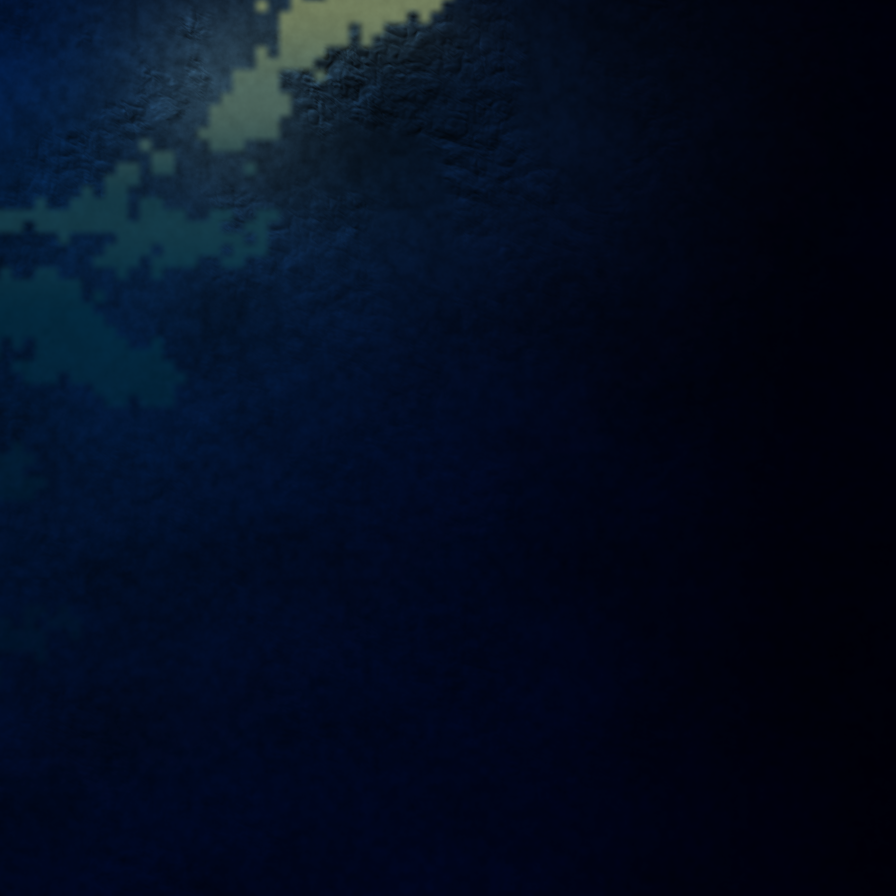
Write a Shadertoy shader that draws this background.

```glsl
// Dark navy weathered surface lit from the upper left, with ragged blocky patches.
// Soft elliptical glows build the light, ridged noise embosses the creases,
// and capsule distances sampled on a coarse grid cut out the stepped patches.

const float GRID_CELLS = 77.0;

float hash(vec2 p) {
    vec3 q = fract(vec3(p.xyx) * 0.1031);
    q += dot(q, q.yzx + 33.33);
    return fract((q.x + q.y) * q.z);
}

float valueNoise(vec2 p) {
    vec2 i = floor(p), f = fract(p);
    f = f * f * (3.0 - 2.0 * f);
    return mix(mix(hash(i), hash(i + vec2(1, 0)), f.x),
               mix(hash(i + vec2(0, 1)), hash(i + vec2(1, 1)), f.x), f.y);
}

float fbm(vec2 p) {
    float sum = 0.0, amp = 0.5;
    for (int i = 0; i < 5; i++) {
        sum += amp * valueNoise(p);
        p = mat2(1.6, 1.2, -1.2, 1.6) * p + 17.0;
        amp *= 0.5;
    }
    return sum;
}

// Height of creased paper: sharp valleys of warped noise
float creaseHeight(vec2 p) {
    p += 0.04 * vec2(fbm(p * 9.0), fbm(p * 9.0 + 40.0));
    float height = 0.0, amp = 0.5;
    vec2 q = mat2(0.9, 0.44, -0.44, 0.9) * p * vec2(24.0, 36.0);
    for (int i = 0; i < 4; i++) {
        height += amp * abs(2.0 * valueNoise(q) - 1.0);
        q = mat2(1.6, 1.2, -1.2, 1.6) * q + 9.0;
        amp *= 0.55;
    }
    return height;
}

float glow(vec2 p, vec2 center, vec2 radii) {
    vec2 d = (p - center) / radii;
    return exp(-dot(d, d));
}

float capsule(vec2 p, vec2 a, vec2 b, float radius) {
    vec2 ab = b - a;
    float t = clamp(dot(p - a, ab) / dot(ab, ab), 0.0, 1.0);
    return length(p - a - ab * t) - radius;
}

// One grid cell is either inside (1) or outside (0) the patches
float patchCell(vec2 cell) {
    vec2 p = (cell + 0.5) / GRID_CELLS;
    float d = capsule(p, vec2(0.255, 0.85), vec2(0.30, 0.92), 0.027);
    d = min(d, capsule(p, vec2(0.29, 0.92), vec2(0.37, 0.975), 0.036));
    d = min(d, capsule(p, vec2(0.37, 0.985), vec2(0.48, 1.02), 0.032));
    d = min(d, capsule(p, vec2(0.15, 0.735), vec2(0.275, 0.73), 0.031));
    d = min(d, capsule(p, vec2(0.00, 0.755), vec2(0.13, 0.763), 0.012));
    d = min(d, capsule(p, vec2(0.15, 0.812), vec2(0.18, 0.825), 0.009));
    d = min(d, capsule(p, vec2(0.01, 0.66), vec2(0.06, 0.63), 0.050));
    d = min(d, capsule(p, vec2(0.06, 0.62), vec2(0.155, 0.585), 0.040));
    d = min(d, capsule(p, vec2(0.00, 0.48), vec2(0.02, 0.46), 0.025));
    d = min(d, capsule(p, vec2(0.00, 0.28), vec2(0.07, 0.305), 0.014));
    float ragged = 0.075 * (fbm(p * 33.0) - 0.48) + 0.022 * (hash(cell) - 0.5);
    return step(d + ragged, 0.0);
}

// Blend neighbouring cells so the stepped borders stay soft
float patchMask(vec2 p) {
    vec2 g = p * GRID_CELLS - 0.5;
    vec2 i = floor(g), f = smoothstep(0.0, 1.0, fract(g));
    return mix(mix(patchCell(i), patchCell(i + vec2(1, 0)), f.x),
               mix(patchCell(i + vec2(0, 1)), patchCell(i + vec2(1, 1)), f.x), f.y);
}

vec3 patchColor(float y) {
    vec3 c = mix(vec3(0.0, 0.09, 0.17), vec3(0.01, 0.16, 0.24), smoothstep(0.28, 0.62, y));
    c = mix(c, vec3(0.08, 0.23, 0.28), smoothstep(0.64, 0.76, y));
    c = mix(c, vec3(0.31, 0.41, 0.37), smoothstep(0.77, 0.89, y));
    return mix(c, vec3(0.46, 0.51, 0.37), smoothstep(0.89, 1.0, y));
}

vec3 surfaceLight(vec2 p) {
    vec3 c = mix(vec3(0.0, 0.016, 0.10), vec3(0.0, 0.002, 0.04), smoothstep(0.45, 0.98, p.x));
    c += vec3(0.008, 0.068, 0.095) * glow(p, vec2(0.0, 0.67), vec2(0.45, 0.46));
    c += vec3(0.030, 0.070, 0.065) * glow(p, vec2(0.34, 0.90), vec2(0.36, 0.24));
    c += vec3(0.120, 0.120, 0.085) * glow(p, vec2(0.26, 0.90), vec2(0.12, 0.13));
    c += vec3(0.080, 0.080, 0.040) * glow(p, vec2(0.42, 0.97), vec2(0.10, 0.05));
    c += vec3(-0.010, 0.000, 0.040) * glow(p, vec2(0.0, 0.96), vec2(0.16, 0.14));
    return max(c * (1.0 - 0.3 * glow(p, vec2(0.45, 0.86), vec2(0.13, 0.08))), 0.0);
}

void mainImage(out vec4 fragColor, in vec2 fragCoord) {
    vec2 p = fragCoord / iResolution.xy;
    // Lit wall with cloudy stains and fine grain
    vec3 color = surfaceLight(p);
    float stains = fbm(p * vec2(8.0, 11.0) + 31.0) - 0.48;
    float grain = fbm(p * 100.0) - 0.48;
    color *= 1.0 + 0.55 * stains + 0.55 * grain;
    // Embossed creases, strongest near the upper light
    float relief = creaseHeight(p) - creaseHeight(p + vec2(-0.002, 0.003));
    float creased = 0.22 + 1.2 * glow(p, vec2(0.36, 0.90), vec2(0.28, 0.15));
    creased *= smoothstep(0.38, 0.58, fbm(p * 11.0 + 60.0));
    color *= 1.0 + clamp(2.6 * relief * creased, -0.6, 0.8);
    // Flat stepped patches on top
    vec3 flatTone = patchColor(p.y) * (1.0 + 0.12 * grain + 0.12 * stains);
    color = mix(color, flatTone, patchMask(p) * mix(0.55, 0.94, smoothstep(0.45, 0.7, p.y)));
    fragColor = vec4(clamp(color, 0.0, 1.0), 1.0);
}
```
